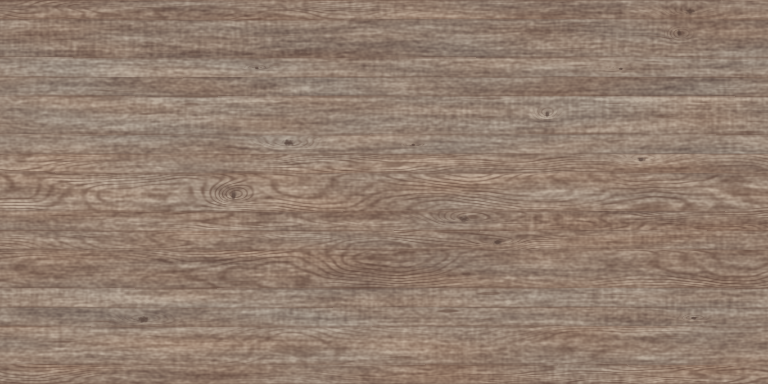
Reproduce this texture procedurally as a Shadertoy shader.

```glsl
// Weathered brown wood: narrow horizontal planks with streaks, arched grain and knots.

const float PLANKS = 15.0;         // plank rows over the canvas height
const float RINGS = 5.5;           // growth lines across one plank
const float KNOT_CELL = 0.5;       // one possible knot per this length
const float KNOT_CHANCE = 0.33;
const float STREAK = 0.42;         // contrast of each layer
const float FIBRE = 0.36;
const float GRAIN = 0.34;
const float SAW_MARKS = 0.15;
const vec3 DARK_WOOD = vec3(0.455, 0.370, 0.325);
const vec3 MID_WOOD = vec3(0.575, 0.493, 0.432);
const vec3 PALE_WOOD = vec3(0.700, 0.632, 0.568);
const vec3 RING_BROWN = vec3(0.400, 0.295, 0.245);
const vec3 KNOT_BROWN = vec3(0.320, 0.245, 0.215);
const vec3 WARM_SHIFT = vec3(0.022, -0.002, -0.016);

float hash(vec2 p) {
    vec3 q = fract(vec3(p.xyx) * 0.1031);
    q += dot(q, q.yzx + 33.33);
    return fract((q.x + q.y) * q.z);
}

vec2 gradientAt(vec2 cell) {
    float a = 6.2832 * hash(cell);
    return vec2(cos(a), sin(a));
}

// Gradient noise, roughly -1 to 1
float noise(vec2 p) {
    vec2 i = floor(p), f = p - i;
    vec2 u = f * f * f * (f * (f * 6.0 - 15.0) + 10.0);
    vec2 e = vec2(1.0, 0.0);
    float low = mix(dot(gradientAt(i), f), dot(gradientAt(i + e), f - e), u.x);
    float high = mix(dot(gradientAt(i + e.yx), f - e.yx),
                     dot(gradientAt(i + 1.0), f - 1.0), u.x);
    return 1.4 * mix(low, high, u.y);
}

// x: swirl of the grain around knots, y: dark knot core
vec2 knots(float x, float across, float row) {
    vec2 sum = vec2(0.0);
    float cell = floor(x / KNOT_CELL);
    for (float k = -1.0; k <= 1.0; k++) {
        vec2 id = vec2(cell + k + 20.0, row + 50.0);
        if (hash(id) > KNOT_CHANCE) continue;
        float centre = (cell + k + 0.15 + 0.7 * hash(id + 7.3)) * KNOT_CELL;
        float height = 0.3 + 0.4 * hash(id + 13.1);
        float radius = mix(0.005, 0.014, pow(hash(id + 21.7), 2.0));
        vec2 d = vec2(x - centre, (across - height) / PLANKS);
        float swirl = exp(-dot(d * vec2(0.3, 1.0), d * vec2(0.3, 1.0)) / (3.5 * radius * radius));
        float edge = length(d * vec2(0.8, 1.1)) / radius + 0.35 * noise(d * 130.0 + id);
        sum += vec2(swirl, 1.0 - smoothstep(0.25, 1.15, edge));
    }
    return sum;
}

void mainImage(out vec4 fragColor, in vec2 fragCoord) {
    vec2 p = fragCoord / iResolution.y;

    // Planks of uneven height
    float v = p.y * PLANKS + 0.25 * sin(p.y * PLANKS * 2.1) + 0.04 * noise(vec2(p.x * 4.0, 3.5));
    float row = floor(v), across = v - row;
    float plankTone = hash(vec2(row, 91.0)) - 0.5;
    float figured = smoothstep(0.25, 0.75, hash(vec2(row, 37.0)));
    vec2 knot = knots(p.x, across, row);

    // Grain direction bends slowly, and around knots
    float bent = p.y + 0.007 * noise(vec2(p.x * 2.5, p.y * 9.0)) + 0.012 * knot.x;
    vec2 g = vec2(p.x, bent + row * 0.37);

    // Layers of tone, from broad bands to rough pores
    float tone = 0.52 + 0.30 * plankTone;
    tone += STREAK * 0.7 * noise(g * vec2(1.6, 26.0));
    tone += STREAK * 0.7 * noise(g * vec2(4.5, 62.0) + 11.0);
    tone += FIBRE * 0.7 * noise(g * vec2(11.0, 115.0) + 23.0);
    tone += FIBRE * 0.6 * noise(g * vec2(32.0, 150.0) + 31.0);
    tone += GRAIN * 0.7 * noise(p * vec2(85.0, 125.0) + 47.0);
    tone += GRAIN * 0.4 * noise(p * vec2(48.0, 60.0) + 53.0);
    float sawn = smoothstep(-0.2, 0.5, noise(vec2(p.x * 2.0, row * 1.7 + 0.4)));
    tone += SAW_MARKS * sawn * noise(p * vec2(105.0, 16.0) + 61.0);

    // Growth lines: contours of a stretched field give arches and lenses
    vec2 q = vec2(p.x * 2.8 + row * 5.3, across * 1.1 + row * 3.7);
    float field = across + 0.95 * noise(q) + 0.07 * noise(q * vec2(5.0, 3.0)) + 0.8 * knot.x;
    float phase = field * RINGS;
    float sharp = 1.0 - smoothstep(0.35, 0.85, fwidth(phase));
    float line = pow(0.5 + 0.5 * cos(6.2832 * phase), 2.5) * sharp;
    float patchy = smoothstep(-0.35, 0.35, noise(vec2(p.x * 1.7 + row * 8.1, row * 2.3 + 0.5)));
    float strength = max(figured * (0.25 + 0.75 * patchy), 0.8 * min(knot.x, 1.0));
    strength *= 0.75 + 0.5 * noise(g * vec2(14.0, 50.0) + 71.0);
    tone += 0.13 * strength * (sharp - 2.2 * line);

    // Colour ramp with warm and grey drifts
    tone = clamp(tone, -0.15, 1.12);
    vec3 color = tone < 0.5 ? mix(DARK_WOOD, MID_WOOD, tone * 2.0)
                            : mix(MID_WOOD, PALE_WOOD, tone * 2.0 - 1.0);
    color += WARM_SHIFT * (noise(g * vec2(3.0, 20.0) + 83.0) + 0.6 * figured - 0.3);
    color = mix(color, RING_BROWN, clamp(0.42 * line * strength, 0.0, 1.0));

    // Short dark cracks along the grain
    float crack = smoothstep(0.55, 0.85, noise(g * vec2(9.0, 80.0) + 97.0));
    color = mix(color, RING_BROWN, 0.45 * crack);

    // Knots and the seams between planks
    color = mix(color, KNOT_BROWN, 0.75 * min(knot.y, 1.0));
    float toSeam = min(across, 1.0 - across);
    float seamFade = 0.28 + 0.25 * noise(vec2(p.x * 5.0, floor(v + 0.5) * 4.3));
    color = mix(color, RING_BROWN, seamFade * (1.0 - smoothstep(0.015, 0.09, toSeam)));

    fragColor = vec4(clamp(color, 0.0, 1.0), 1.0);
}
```
